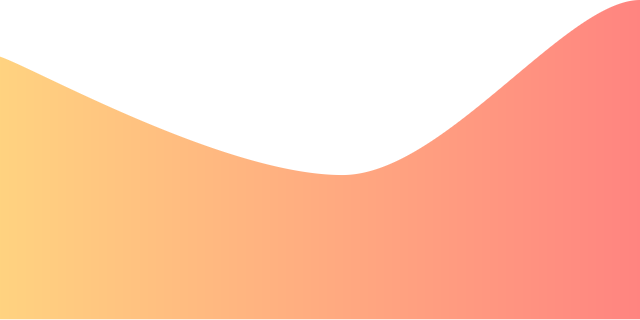
Give the GLSL for this background, as a Shadertoy shader.

```glsl
// A smooth valley-shaped wave filled with a yellow-to-coral gradient on white.

#define PAPER       vec3(1.0)
#define WARM_YELLOW vec3(1.0, 0.826, 0.502)
#define CORAL       vec3(1.0, 0.518, 0.502)
#define LEFT_CREST  vec2(0.0, 0.823)
#define VALLEY      vec2(1.070, 0.453)
#define RIGHT_CREST vec2(2.0, 1.0)
#define BASE_LINE   0.0024

vec2 bezier(vec2 a, vec2 b, vec2 c, vec2 d, float t) {
    float s = 1.0 - t;
    return s * s * s * a + 3.0 * s * s * t * b + 3.0 * s * t * t * c + t * t * t * d;
}

vec2 bezierTangent(vec2 a, vec2 b, vec2 c, vec2 d, float t) {
    float s = 1.0 - t;
    return 3.0 * (s * s * (b - a) + 2.0 * s * t * (c - b) + t * t * (d - c));
}

// Approximate signed distance to a curve that advances in x; negative below it
float curveDistance(vec2 p, vec2 a, vec2 b, vec2 c, vec2 d) {
    float low = 0.0, high = 1.0;
    for (int i = 0; i < 18; i++) {
        float mid = 0.5 * (low + high);
        if (bezier(a, b, c, d, mid).x < p.x) low = mid;
        else high = mid;
    }
    float t = 0.5 * (low + high);
    vec2 tangent = normalize(bezierTangent(a, b, c, d, t));
    return (p.y - bezier(a, b, c, d, t).y) * tangent.x;
}

float waveDistance(vec2 p) {
    if (p.x < VALLEY.x)
        return curveDistance(p, LEFT_CREST, vec2(0.104, 0.789),
                             vec2(0.703, VALLEY.y), VALLEY);
    return curveDistance(p, VALLEY, vec2(1.386, VALLEY.y),
                         vec2(1.768, RIGHT_CREST.y), RIGHT_CREST);
}

void mainImage(out vec4 fragColor, in vec2 fragCoord) {
    // Canvas spans 2 by 1 units
    vec2 uv = fragCoord / iResolution.xy;
    vec2 p = uv * vec2(2.0, 1.0);
    float pixel = 1.0 / iResolution.y;

    // Wave body, cut off just above the lower border
    float body = clamp(0.5 - waveDistance(p) / pixel, 0.0, 1.0);
    body *= clamp(0.5 + (p.y - BASE_LINE) / pixel, 0.0, 1.0);

    // Horizontal gradient over the paper
    vec3 fill = mix(WARM_YELLOW, CORAL, uv.x);
    fragColor = vec4(mix(PAPER, fill, body), 1.0);
}
```
